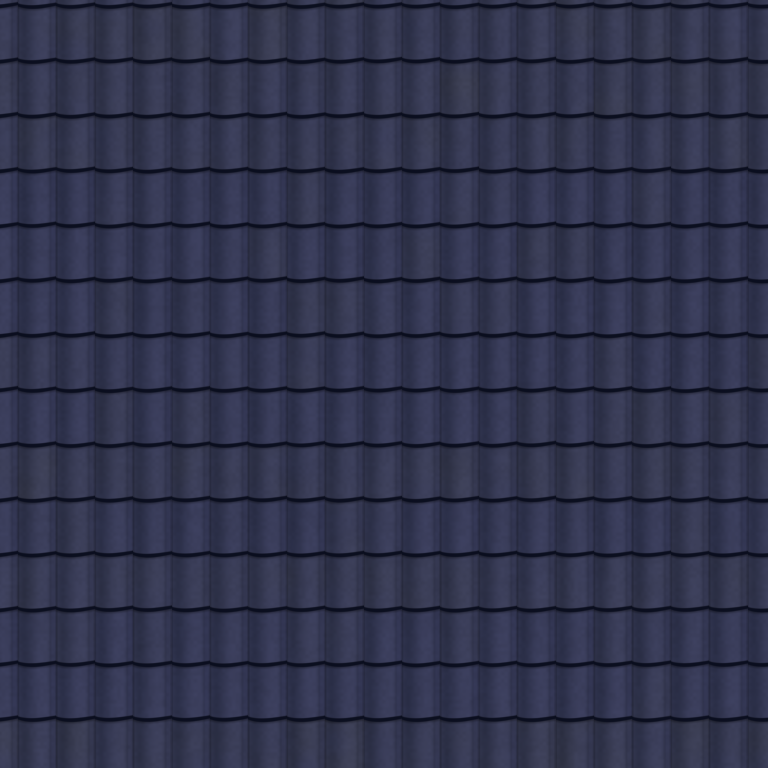
Write a Shadertoy shader that draws this texture.

```glsl
// Slate-blue roof of interlocking clay tiles, 20 across and 14 down.
// Each tile has a rolled cross-section, a narrow side lap and a shallow sagging lip
// above a thin dark gap; hashes and wrapping noise vary the tint and the grain.

const vec2 TILES = vec2(20.0, 14.0);

float hash(vec2 p) {
    vec3 q = fract(p.xyx * vec3(0.1031, 0.1030, 0.0973));
    q += dot(q, q.yzx + 33.33);
    return fract((q.x + q.y) * q.z);
}

// Value noise over the canvas that repeats after "cells" cells.
float wrapNoise(vec2 uv, vec2 cells) {
    vec2 p = uv * cells;
    vec2 i = floor(p);
    vec2 f = fract(p);
    f = f * f * (3.0 - 2.0 * f);
    vec2 a = mod(i, cells);
    vec2 b = mod(i + 1.0, cells);
    return mix(mix(hash(a), hash(vec2(b.x, a.y)), f.x),
               mix(hash(vec2(a.x, b.y)), hash(b), f.x), f.y);
}

// Brightness across one tile: shaded hollow, broad roll, then the side lap.
float rollProfile(float x) {
    float roll = smoothstep(0.08, 0.62, x) - 0.35 * smoothstep(0.72, 0.86, x);
    float hollow = 0.25 * (1.0 - smoothstep(0.0, 0.20, x));
    return 0.06 + 0.86 * roll + hollow;
}

void mainImage(out vec4 fragColor, in vec2 fragCoord) {
    vec2 uv = fragCoord / iResolution.xy;
    vec2 p = uv * TILES - vec2(0.47, 0.91);
    vec2 pixel = TILES / iResolution.xy;
    float column = mod(floor(p.x), TILES.x);
    float x = fract(p.x);

    // Height above the nearest lip, which dips once per tile and steps at the seam.
    float edge = floor(p.y + 0.5);
    float sag = 0.046 * sin(3.1416 * pow(x, 0.75)) - 0.012 * x - 0.012;
    float jitter = 0.014 * (hash(vec2(column, mod(edge, TILES.y)) + 71.0) - 0.5);
    float lip = p.y - edge + sag + jitter;
    float row = mod(edge - step(lip, 0.0), TILES.y);
    float y = lip > 0.0 ? lip : lip + 1.0;
    vec2 id = vec2(column, row);

    // Rolled body with gentle light along the tile.
    float light = rollProfile(x);
    light += 0.08 * (hash(id + 13.0) - 0.5) + 0.06 * (0.5 - y);
    vec3 color = mix(vec3(0.156, 0.172, 0.266), vec3(0.238, 0.250, 0.370), light);

    // Bluer strip on the side lap.
    float lap = smoothstep(0.82, 0.86, x);
    color = mix(color, vec3(0.188, 0.200, 0.322), 0.35 * lap);

    // Slight weathered grey on some courses and single tiles.
    float course = smoothstep(0.60, 0.85, hash(vec2(row, 5.0)));
    float single = smoothstep(0.55, 1.0, hash(id + 29.0));
    float stain = wrapNoise(uv, vec2(30.0, 28.0));
    float grey = (0.20 * course + 0.22 * single) * (0.4 + 0.8 * stain);
    float luma = dot(color, vec3(0.3, 0.5, 0.2));
    color = mix(color, luma * vec3(0.96, 1.0, 1.18), grey);

    // Fine grain and soft blotches.
    float grain = wrapNoise(uv, vec2(220.0, 220.0)) - 0.5;
    float blotch = wrapNoise(uv, vec2(60.0, 70.0)) - 0.5;
    color *= 1.0 + 0.06 * grain + 0.04 * blotch;

    // Seam between neighbours and the crease beside the lap.
    float seamDistance = min(x, 1.0 - x);
    float seam = 1.0 - smoothstep(0.005, 0.03 + pixel.x, seamDistance);
    float crease = 1.0 - smoothstep(0.0, 0.03 + pixel.x, abs(x - 0.84));
    color *= 1.0 - 0.16 * seam - 0.06 * crease;

    // Soft shade around the lip and the thin dark gap, widest in the dip.
    float shade = smoothstep(-0.10, -0.01, lip) * (1.0 - smoothstep(0.0, 0.05, lip));
    color *= 1.0 - 0.40 * shade;
    float halfWidth = 0.010 + 0.008 * sin(3.1416 * x);
    float gap = 1.0 - smoothstep(halfWidth, halfWidth + 0.012 + pixel.y, abs(lip + 0.006));
    color = mix(color, vec3(0.035, 0.050, 0.115), 0.92 * gap);

    fragColor = vec4(color, 1.0);
}
```
